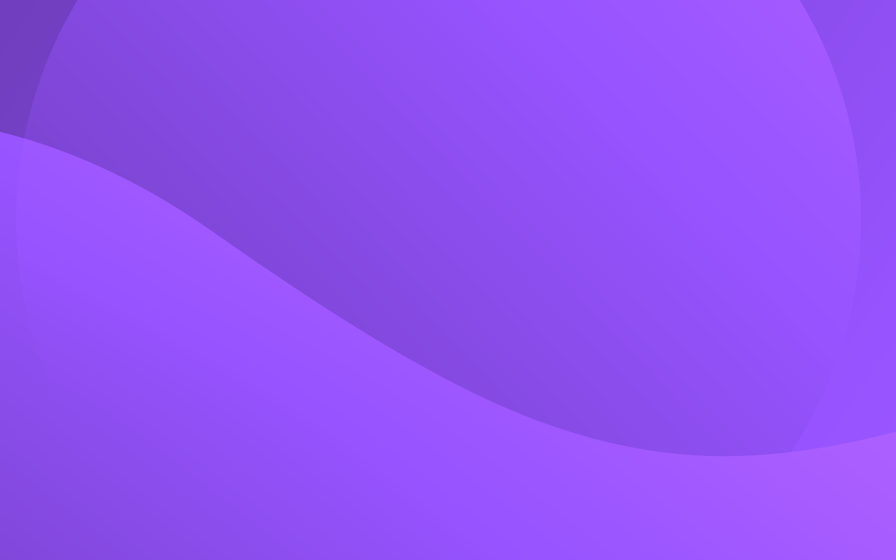
Give the GLSL for this background, as a Shadertoy shader.

```glsl
// Violet backdrop: a large translucent disc behind a sweeping wave.

#define VIOLET vec3(0.588, 0.325, 0.997)
#define DISC_CENTER vec2(0.7833, 0.6083)
#define DISC_RADIUS 0.7542
#define DISC_SHEEN 0.03
// Each tone plane holds: horizontal slope, vertical slope, value at the origin
#define BACK_TONE vec3(0.130, -0.090, 0.835)
#define DISC_TONE vec3(0.156, 0.150, 0.712)
#define WAVE_TONE vec3(0.155, 0.200, 0.860)

// Wave knots: x, height, slope
const int KNOTS = 5;
const vec3 WAVE[KNOTS] = vec3[KNOTS](
    vec3(0.0000, 0.7646, -0.25),
    vec3(0.3750, 0.5896, -0.70),
    vec3(0.8333, 0.3042, -0.50),
    vec3(1.2917, 0.1854, 0.00),
    vec3(1.6000, 0.2292, 0.26));

// Cubic Hermite curve between two knots
float hermite(vec3 a, vec3 b, float x) {
    float width = b.x - a.x;
    float t = (x - a.x) / width;
    float s = 1.0 - t;
    float blend = t * t * (3.0 - 2.0 * t);
    return mix(a.y, b.y, blend) + width * t * s * (a.z * s - b.z * t);
}

float waveHeight(float x) {
    float height = hermite(WAVE[0], WAVE[1], x);
    for (int i = 1; i < KNOTS - 1; i++) {
        if (x >= WAVE[i].x) height = hermite(WAVE[i], WAVE[i + 1], x);
    }
    return height;
}

// Linear brightness across the canvas
float tone(vec3 plane, vec2 p) {
    return dot(plane, vec3(p, 1.0));
}

// Antialiased coverage, negative distance is inside
float coverage(float dist, float pixel) {
    return clamp(0.5 - dist / pixel, 0.0, 1.0);
}

void mainImage(out vec4 fragColor, in vec2 fragCoord) {
    float pixel = 1.0 / iResolution.y;
    vec2 p = fragCoord * pixel;

    // Shape masks
    float disc = coverage(length(p - DISC_CENTER) - DISC_RADIUS, pixel);
    float height = waveHeight(p.x);
    float slope = (waveHeight(p.x + 0.002) - height) / 0.002;
    float wave = coverage((p.y - height) / sqrt(1.0 + slope * slope), pixel);

    // Layer brightness, with a faint disc sheen on the upper wave
    float upper = mix(tone(BACK_TONE, p), tone(DISC_TONE, p), disc);
    float lower = tone(WAVE_TONE, p) + DISC_SHEEN * disc * smoothstep(0.2, 0.7, p.y);

    vec3 upperColor = min(VIOLET * upper, 1.0);
    vec3 lowerColor = min(VIOLET * lower, 1.0);
    fragColor = vec4(mix(upperColor, lowerColor, wave), 1.0);
}
```
